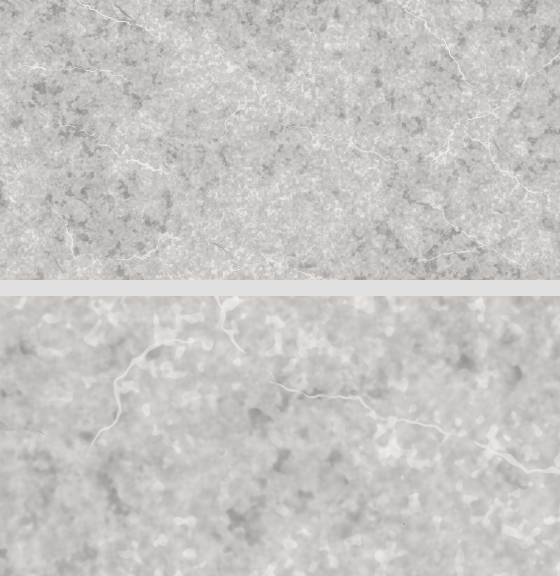
Top: the whole. Bottom: its middle third, enlarged.
Reproduce this texture procedurally as a Shadertoy shader.

```glsl
float hash(vec2 cell) {
    vec3 q = fract(vec3(cell.xyx) * 0.1031);
    q += dot(q, q.yzx + 33.33);
    return fract((q.x + q.y) * q.z);
}

float noise(vec2 p) {
    vec2 i = floor(p), f = fract(p);
    f = f * f * (3.0 - 2.0 * f);
    return mix(mix(hash(i), hash(i + vec2(1, 0)), f.x),
               mix(hash(i + vec2(0, 1)), hash(i + vec2(1, 1)), f.x), f.y);
}

// Fractal noise, rotated between octaves, in the range 0 to 1
float fbm(vec2 p, int octaves) {
    float sum = 0.0, total = 0.0, amplitude = 0.5;
    for (int i = 0; i < octaves; i++) {
        sum += amplitude * noise(p);
        total += amplitude;
        p = mat2(1.6, 1.2, -1.2, 1.6) * p + 17.3;
        amplitude *= 0.6;
    }
    return sum / total;
}

// Tapered line: x is the distance from its axis, y the fade to its ends
vec2 streak(vec2 p, float angle, float halfLength) {
    vec2 dir = vec2(cos(angle), sin(angle));
    float along = dot(p, dir) / halfLength;
    return vec2(abs(dot(p, vec2(-dir.y, dir.x))), max(1.0 - along * along, 0.0));
}

void mainImage(out vec4 fragColor, in vec2 fragCoord) {
    vec2 p = fragCoord / iResolution.y;
    float aspect = iResolution.x / iResolution.y;
    float pixel = 1.0 / iResolution.y;

    // Stone body: broad clouds, mottling and fine grain
    float cloud = fbm(p * 4.0 + 5.0, 4) - 0.5;
    float mottle = fbm(p * 20.0 + 31.0, 4) - 0.5;
    float grain = fbm(p * 100.0 + 71.0, 2) - 0.5;
    float tone = 0.772 + 0.075 * cloud + 0.11 * mottle + 0.135 * grain;

    // Dark mineral stains gather in the darker clouds, pale flecks in the lighter
    float stain = smoothstep(0.53, 0.72, fbm(p * 40.0 + 113.0, 3));
    tone -= 0.12 * stain * smoothstep(0.13, -0.16, cloud + 0.6 * mottle);
    float fleck = smoothstep(0.56, 0.72, fbm(p * 75.0 + 57.0, 2));
    tone += 0.07 * fleck * smoothstep(-0.18, 0.16, cloud + 0.6 * mottle);

    // Wandering veins and short dark cracks share one warped space
    vec2 warp = vec2(fbm(p * 5.0 + 9.0, 5), fbm(p * 5.0 + 47.0, 5)) - 0.5;
    vec2 q = p + 0.15 * warp;
    float breaks = fbm(p * 32.0 + 83.0, 2);
    float vein = 0.0, crack = 0.0;

    for (int i = 0; i < 18; i++) {
        vec2 cell = vec2(i % 6, i / 6);
        vec2 jitter = vec2(hash(cell + 3.7), hash(cell + 21.4));
        vec2 centre = (cell + jitter) / vec2(6, 3) * vec2(aspect, 1);
        float pick = hash(cell + 40.2), spread = hash(cell + 58.9);
        float angle = pick < 0.62 ? -mix(0.2, 1.05, spread) : mix(0.2, 0.65, spread);
        vec2 line = streak(q - centre, angle, mix(0.13, 0.3, hash(cell + 76.1)));
        float width = 0.0007 + 0.0034 * line.y * breaks;
        float core = 1.0 - smoothstep(width - 0.6 * pixel, width + 0.6 * pixel, line.x);
        float fade = smoothstep(0.0, 0.4, line.y) * mix(0.5, 1.0, hash(cell + 94.6));
        core *= smoothstep(0.15, 0.45, breaks);
        float crumbs = 0.7 * fleck * exp(-line.x / 0.013);
        vein = max(vein, fade * max(core, crumbs));
    }

    for (int i = 0; i < 50; i++) {
        vec2 cell = vec2(i % 10, i / 10);
        vec2 jitter = vec2(hash(cell + 131.3), hash(cell + 152.8));
        vec2 centre = (cell + jitter) / vec2(10, 5) * vec2(aspect, 1);
        float angle = -mix(0.3, 1.3, hash(cell + 171.5));
        vec2 line = streak(q - centre, angle, mix(0.02, 0.07, hash(cell + 190.4)));
        float width = 0.006 * line.y * breaks;
        float core = 1.0 - smoothstep(width - 0.7 * pixel, width + 0.9 * pixel, line.x);
        core *= smoothstep(0.0, 0.5, line.y) * smoothstep(0.35, 0.6, breaks + 0.8 * grain);
        crack = max(crack, core * hash(cell + 213.7));
    }

    vec3 color = tone + vec3(0.008, -0.002, -0.01);
    color = mix(color, vec3(0.57, 0.56, 0.55), 0.7 * crack);
    color = mix(color, vec3(0.95, 0.94, 0.935), 0.95 * vein);
    fragColor = vec4(color, 1.0);
}
```
